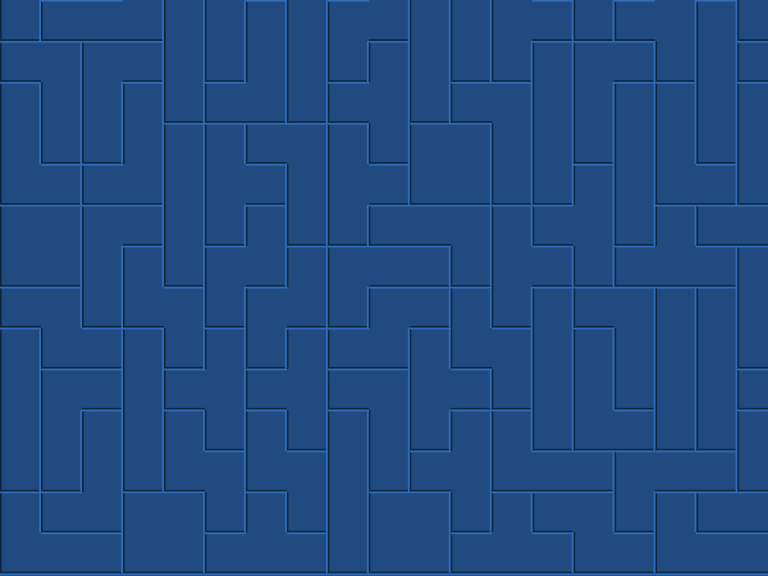
Reproduce this pattern procedurally as a WebGL 2 fragment shader.

```glsl
#version 300 es
precision highp float;
precision highp int;
// Bevelled blue wall of interlocking four-cell blocks, stacked without gaps.

#define CELLS_HIGH 14.0625                // cells over the canvas height
#define FLOOR_HEIGHT 0.0625               // floor line, in cells
#define COLUMNS 20                        // width of one stack, in cells
#define MAX_ROWS 18
#define BEVEL 0.043                       // rim width, in cells
#define SEED 37u
#define FACE_COLOR vec3(0.13, 0.29, 0.50)
#define SHADE_COLOR vec3(0.06, 0.15, 0.25)
#define LIGHT_COLOR vec3(0.18, 0.42, 0.72)

uniform vec2 u_resolution;
out vec4 outColor;

// One hex digit per column, leftmost column lowest:
// digit - 1 = 4 * (lift above the block's base) + (cells in column - 1).
const int SHAPE_COUNT = 19;
const int SHAPES[SHAPE_COUNT] = int[SHAPE_COUNT](
    0x22, 0x4, 0x1111,
    0x121, 0x525, 0x53, 0x35,
    0x521, 0x125, 0x26, 0x62,
    0x13, 0x31, 0x93, 0x39, 0x112, 0x211, 0x552, 0x255);

uint hash(uint n) {
    n = n * 747796405u + 2891336453u;
    n = ((n >> ((n >> 28u) + 4u)) ^ n) * 277803737u;
    return (n >> 22u) ^ n;
}

int columnDigit(int shape, int i) { return (shape >> (4 * i)) & 15; }

// Number of raised columns left of the first one that touches the base
int leadingColumns(int shape) {
    int lead = 0;
    while (lead < 3 && columnDigit(shape, lead) > 4) lead++;
    return lead;
}

// A shape fits when its underside follows the skyline exactly
bool fits(int shape, int left, int row, int skyline[COLUMNS]) {
    for (int i = 0; i < 4; i++) {
        int digit = columnDigit(shape, i);
        if (digit == 0) break;
        int x = left + i;
        if (x < 0 || x >= COLUMNS) return false;
        if (skyline[x] != row + ((digit - 1) >> 2)) return false;
    }
    return true;
}

// Stacks random blocks from the floor up; returns the block at three cells.
// The upright bar always fits, so the stack never gets stuck.
ivec3 blocksAt(ivec3 cellX, ivec3 cellY) {
    int skyline[COLUMNS];
    for (int x = 0; x < COLUMNS; x++) skyline[x] = 0;
    ivec3 found = ivec3(-1);
    int topRow = max(cellY.x, max(cellY.y, cellY.z));
    int block = 0;

    for (int row = 0; row < MAX_ROWS; row++) {
        if (row > topRow) break;
        for (int column = 0; column < COLUMNS; column++) {
            if (skyline[column] != row) continue;

            // Try the shapes in a shuffled order
            uint random = hash(uint(block) + SEED * 1009u);
            int pick = int(random % 19u);
            int stride = 1 + int((random >> 12u) % 18u);
            int shape = SHAPES[1];
            int left = column;
            for (int k = 0; k < SHAPE_COUNT; k++) {
                int candidate = SHAPES[pick];
                int start = column - leadingColumns(candidate);
                if (fits(candidate, start, row, skyline)) {
                    shape = candidate;
                    left = start;
                    break;
                }
                pick = (pick + stride) % SHAPE_COUNT;
            }

            // Raise the skyline and note which cells were covered
            for (int i = 0; i < 4; i++) {
                int digit = columnDigit(shape, i);
                if (digit == 0) break;
                int x = left + i;
                int bottom = skyline[x];
                int top = bottom + ((digit - 1) & 3) + 1;
                for (int j = 0; j < 3; j++)
                    if (cellX[j] == x && cellY[j] >= bottom && cellY[j] < top) found[j] = block;
                skyline[x] = top;
            }
            block++;
        }
    }
    return found;
}

// Share of a pixel-wide window around s that lies between low and high
vec2 band(vec2 s, float low, float high, float pixel) {
    return clamp(min(s + 0.5 * pixel, high) - max(s - 0.5 * pixel, low), 0.0, pixel) / pixel;
}

void main() {
    float pixel = CELLS_HIGH / u_resolution.y;
    vec2 p = gl_FragCoord.xy * pixel - vec2(0.0, FLOOR_HEIGHT);
    ivec2 cell = ivec2(floor(p));
    ivec2 toward = ivec2(step(0.5, fract(p))) * 2 - 1;

    // Own cell, nearest cell sideways, nearest cell above or below
    ivec3 cellX = (ivec3(cell.x, cell.x + toward.x, cell.x) + COLUMNS) % COLUMNS;
    ivec3 cellY = ivec3(cell.y, cell.y, cell.y + toward.y);
    ivec3 blocks = blocksAt(cellX, cellY);
    vec2 seam = vec2(notEqual(blocks.xx, blocks.yz));

    // Rims: lit on the top and right, shaded on the bottom and left
    vec2 offset = p - floor(p + 0.5);
    vec2 lit = seam * band(offset, -BEVEL, 0.0, pixel);
    vec2 shaded = seam * band(offset, 0.0, BEVEL, pixel);
    vec3 color = mix(FACE_COLOR, SHADE_COLOR, max(shaded.x, shaded.y));
    color = mix(color, LIGHT_COLOR, max(lit.x, lit.y));
    outColor = vec4(color, 1.0);
}
```
